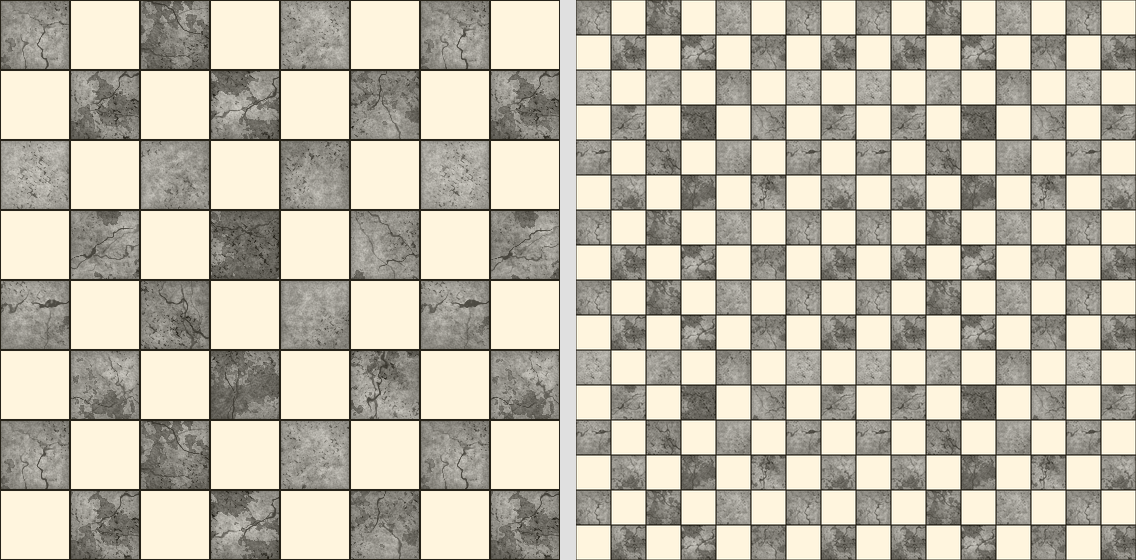
Left, the tile; right, the same tile 2 across and 2 down.
Write a three.js fragment shader that draws this pattern.

```glsl
// Checkerboard of 8 by 8 squares: plain cream alternating with weathered grey stone.
// Each stone layers grain, ragged stains, pits and cracks from value noise seeded
// by its cell, and thin dark joints frame every square, so the board tiles.
varying vec2 vUv;

float hash(vec2 p) {
  return fract(sin(dot(p, vec2(127.1, 311.7))) * 43758.5453);
}

float noise(vec2 p) {
  vec2 i = floor(p), f = fract(p);
  f = f * f * (3.0 - 2.0 * f);
  return mix(mix(hash(i), hash(i + vec2(1.0, 0.0)), f.x),
             mix(hash(i + vec2(0.0, 1.0)), hash(i + vec2(1.0, 1.0)), f.x), f.y);
}

// Each octave is turned to hide the lattice
float fbm(vec2 p) {
  float sum = 0.0, amp = 0.533;
  for (int i = 0; i < 4; i++) {
    sum += amp * noise(p);
    p = mat2(1.6, 1.2, -1.2, 1.6) * p + 5.7;
    amp *= 0.5;
  }
  return sum;
}

// Wandering fracture lines, each fading out part of the way across the tile
float cracks(vec2 q, vec2 p, vec2 kind) {
  float crack = 0.0;
  for (int i = 0; i < 3; i++) {
    float k = float(i);
    float angle = 6.2832 * hash(kind + 3.1 * k + 1.7);
    vec2 normal = vec2(cos(angle), sin(angle));
    vec2 d = q - 0.5;
    float offset = 0.6 * (hash(kind + 5.3 * k + 8.2) - 0.5);
    float dist = abs(dot(d, normal) + offset + 0.4 * (fbm(p * 3.2 + 17.0 * k) - 0.5));
    float along = dot(d, vec2(-normal.y, normal.x));
    float reach = smoothstep(-0.1, 0.1, along + 0.6 * hash(kind + 2.9 * k));
    float width = 0.001 + 0.012 * noise(p * 6.0 + k);
    float line = 1.0 - smoothstep(width * 0.5, width + 0.011, dist);
    crack = max(crack, line * reach * (1.0 - 0.3 * k));
  }
  return crack;
}

vec3 stone(vec2 q, vec2 cell, float edge) {
  // Wear recurs every six cells with a slight shift; one row and column stay uncracked
  vec2 kind = mod(cell, 6.0);
  vec2 p = q + kind * 3.7 + 0.06 * hash(cell + 0.3);
  float worn = (kind.x == 4.0 || kind.y == 5.0) ? 0.0 : 1.0;

  // Pale face with a broad drift of tone and fine grain
  float grain = fbm(p * 15.0) - 0.5;
  float tone = 0.665 + 0.32 * (fbm(p * 1.5) - 0.5) + 0.3 * grain;
  tone -= 0.07 * hash(kind + 6.4);

  // Dark stains with crumbled borders
  float cover = fbm(p * 2.1 + 40.0) + 0.4 * grain;
  float limit = mix(0.66, 0.45, hash(kind + 0.5));
  float stain = worn * smoothstep(0.0, 0.03, cover - limit);
  tone = mix(tone, 0.425 + 0.25 * grain, stain);

  // Small pits gathered in drifts, fine speckle
  vec2 turned = mat2(0.8, 0.6, -0.6, 0.8) * p;
  float pits = smoothstep(0.68, 0.9, noise(turned * 36.0 + 9.0));
  tone -= 0.24 * pits * smoothstep(0.3, 0.65, fbm(p * 2.0 + 70.0));
  tone += 0.13 * (noise(turned * 58.0) - 0.5);

  tone = mix(tone, 0.22, 0.8 * worn * cracks(q, p, kind));

  // Grimy rim
  tone *= 1.0 - (0.22 + 0.6 * grain) * exp(-edge * 17.0);
  return vec3(tone, tone - 0.01, tone - 0.04);
}

void main() {
  vec2 board = vUv * 8.0;
  vec2 cell = floor(board), q = fract(board);
  vec2 border = min(q, 1.0 - q);
  float edge = min(border.x, border.y);

  vec3 color = vec3(1.0, 0.96, 0.87);
  if (mod(cell.x + cell.y, 2.0) > 0.5) color = stone(q, cell, edge);

  // Joints: olive halo around a near-black core
  color = mix(vec3(0.20, 0.19, 0.14), color, smoothstep(0.005, 0.023, edge));
  color = mix(vec3(0.05, 0.03, 0.01), color, smoothstep(0.0, 0.013, edge));
  gl_FragColor = vec4(color, 1.0);
}
```
